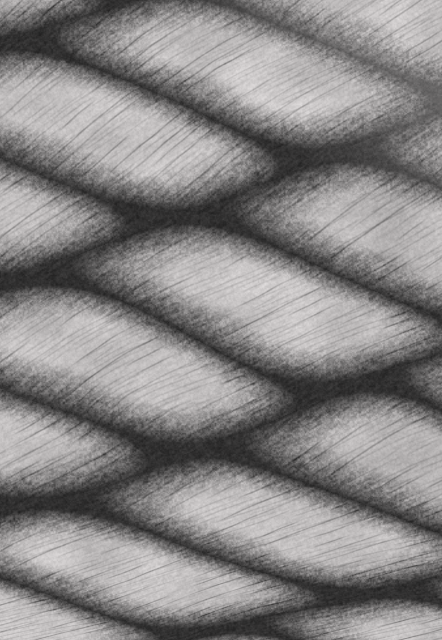
Reproduce this pattern procedurally as a Shadertoy shader.

```glsl
// Graphite drawing of overlapping slanted strands with soft shading and hatching.

// Layout, in units of the canvas height
const vec2 ORIGIN = vec2(0.414, 0.526);       // centre of the reference strand
const vec2 HALF_LENGTH = vec2(0.208, -0.094); // half of a strand along its length
const vec2 HALF_WIDTH = vec2(-0.122, -0.047); // half of the step to its neighbour
const float BAND_STEP = 2.15;                 // spacing of bands, in half lengths
const float BAND_SHIFT = -0.606;              // sideways slip per band, in half widths
const float LENGTH_SCALE = 1.06;
const float TIP_SLANT = 0.05;                 // draws the right tip out
const float ROUNDNESS = 4.2;                  // superellipse exponent
const float WOBBLE = 0.024;
const float FORESHORTEN = 1.15;               // compression near the lower border
const float FORESHORTEN_TOP = 0.27;

// Shading
const float END_FADE = 0.44;
const float UPPER_FADE = 0.52;
const float LOWER_FADE = 0.86;
const float LIGHT_TONE = 0.765;
const float DARK_TONE = 0.19;
const float FADED_DARK_TONE = 0.42;           // shadows in the upper right corner
const vec3 GRAPHITE_TINT = vec3(1.0, 0.985, 0.985);

// Pencil marks
const float HATCH_SPACING = 0.019;
const float HATCH_HALF_WIDTH = 0.0012;
const float HATCH_STRENGTH = 0.17;
const float FINE_HATCH_SPACING = 0.0085;
const float FINE_HATCH_STRENGTH = 0.08;
const float HATCH_ANGLE = 0.56;
const float HATCH_CURVE = 0.3;
const float GRAIN_STRENGTH = 0.25;

float hash(vec2 p) {
    vec3 q = fract(p.xyx * 0.1031);
    q += dot(q, q.yzx + 33.33);
    return fract((q.x + q.y) * q.z);
}

float noise(vec2 p) {
    vec2 i = floor(p), f = fract(p);
    f = f * f * (3.0 - 2.0 * f);
    return mix(mix(hash(i), hash(i + vec2(1, 0)), f.x),
               mix(hash(i + vec2(0, 1)), hash(i + vec2(1, 1)), f.x), f.y);
}

mat2 rotation(float a) {
    float c = cos(a), s = sin(a);
    return mat2(c, -s, s, c);
}

// Strand coordinates in -1..1 (along, across); id receives its column and band
vec2 strandCell(vec2 p, mat2 basis, out vec2 id) {
    vec2 q = inverse(basis) * (p - ORIGIN);
    id.y = round(q.x / BAND_STEP);
    q -= id.y * vec2(BAND_STEP, BAND_SHIFT);
    id.x = round(q.y * 0.5);
    q.y -= 2.0 * id.x;
    return q;
}

// Rounded light, quick to rise at the rim, with a broad shadow on the lower left
float strandLight(vec2 q) {
    q.x = (q.x + TIP_SLANT * q.y) / LENGTH_SCALE;
    vec2 a = pow(abs(q) + 1e-4, vec2(ROUNDNESS));
    float rim = 1.0 - pow(a.x + a.y, 1.0 / ROUNDNESS);
    float shadow = smoothstep(-0.4, 0.5, q.y - 0.35 * q.x);
    float flank = mix(UPPER_FADE, LOWER_FADE, shadow);
    vec2 side = q * q;
    float fade = mix(END_FADE, flank, side.y / (side.x + side.y + 1e-4));
    float x = clamp((rim + 0.01) / fade, 0.0, 1.0);
    return 1.0 - pow(1.0 - x, mix(1.75, 1.5, shadow));
}

// Broken, slightly curved pencil lines
float hatching(vec2 h, float spacing, float seed, float pixel) {
    h.y += HATCH_CURVE * h.x * h.x + 0.12 * spacing * noise(h * 30.0 + seed + 50.0);
    float line = floor(h.y / spacing);
    float jitter = 0.25 + 0.5 * hash(vec2(line + 60.0, seed));
    float d = abs(h.y - (line + jitter) * spacing);
    float pressure = noise(vec2(h.x * 17.0 + 40.0, line * 7.3 + seed + 300.0));
    return smoothstep(pixel, -pixel, d - HATCH_HALF_WIDTH) * smoothstep(0.25, 0.75, pressure);
}

void mainImage(out vec4 fragColor, in vec2 fragCoord) {
    vec2 p = fragCoord / iResolution.y;
    float pixel = 1.0 / iResolution.y;

    // Uneven, foreshortened layout
    vec2 w = p + WOBBLE * (vec2(noise(p * 5.0), noise(p * 5.0 + 31.0)) - 0.5);
    float low = max(FORESHORTEN_TOP - p.y, 0.0);
    w.y -= FORESHORTEN * low * low;

    mat2 basis = mat2(HALF_LENGTH, HALF_WIDTH);
    vec2 id;
    vec2 q = strandCell(w, basis, id);
    float seed = floor(90.0 * hash(id + 17.0));
    float light = strandLight(q);

    // Strand tone with soft patches
    float dark = mix(DARK_TONE, FADED_DARK_TONE, smoothstep(1.15, 1.6, p.x + p.y));
    float bright = LIGHT_TONE + 0.05 * (hash(id + 5.0) - 0.5);
    bright += 0.1 * (noise(p * vec2(13.0, 18.0) + seed) - 0.5);
    float tone = mix(dark, bright, light);

    // Two weights of hatching, steeper in the upper bands
    float angle = HATCH_ANGLE - 0.1 * id.y + 0.12 * (hash(id + 9.0) - 0.5);
    vec2 h = rotation(angle) * (basis * q);
    float marks = HATCH_STRENGTH * hatching(h, HATCH_SPACING, seed, pixel);
    vec2 crossed = rotation(-0.09) * h;
    marks += FINE_HATCH_STRENGTH * hatching(crossed, FINE_HATCH_SPACING, seed + 11.0, pixel);
    tone -= marks * smoothstep(0.1, 0.7, light);

    // Pencil streaks and paper tooth, strongest in the half tones
    float streak = noise(h * vec2(60.0, 270.0) + 200.0) - 0.5;
    float tooth = 0.55 * noise(p * 270.0) + 0.45 * noise(p * 490.0 + 7.0) - 0.5;
    float halfTone = 4.0 * light * (1.0 - light);
    tone += GRAIN_STRENGTH * (0.4 + 0.7 * halfTone) * (0.5 * streak + tooth);

    fragColor = vec4(clamp(tone, 0.0, 1.0) * GRAPHITE_TINT, 1.0);
}
```
